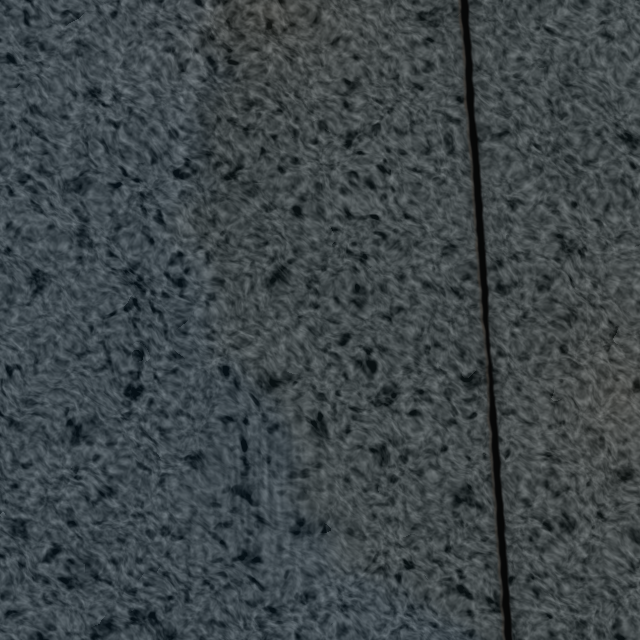
Reproduce this texture procedurally as a Shadertoy shader.

```glsl
// Dark blue-grey pitted stone slab with a steep black crack and faint ridges.

vec2 hash2(vec2 p) {
    vec3 q = fract(vec3(p.xyx) * vec3(0.1031, 0.1030, 0.0973));
    q += dot(q, q.yzx + 33.33);
    return fract((q.xx + q.yz) * q.zy);
}

float corner(vec2 cell, vec2 offset) {
    float angle = 6.2832 * hash2(cell + 137.0).x;
    return dot(vec2(cos(angle), sin(angle)), offset);
}

// Gradient noise, roughly -0.7 to 0.7
float noise(vec2 p) {
    vec2 i = floor(p), f = p - i;
    vec2 u = f * f * f * (f * (f * 6.0 - 15.0) + 10.0);
    vec2 e = vec2(0.0, 1.0);
    return mix(mix(corner(i, f), corner(i + e.yx, f - e.yx), u.x),
               mix(corner(i + e.xy, f - e.xy), corner(i + e.yy, f - e.yy), u.x), u.y);
}

float fbm(vec2 p) {
    float sum = 0.0, gain = 0.6;
    for (int i = 0; i < 4; i++) {
        sum += gain * noise(p);
        p = mat2(1.6, 1.2, -1.2, 1.6) * p + 17.0;
        gain *= 0.5;
    }
    return sum;
}

// Soft, ragged holes scattered over a jittered grid
float pits(vec2 p, float share) {
    vec2 cell = floor(p);
    float depth = 0.0;
    for (int y = -1; y <= 1; y++)
    for (int x = -1; x <= 1; x++) {
        vec2 id = cell + vec2(x, y);
        vec2 rnd = hash2(id + 71.0);
        vec2 d = p - id - hash2(id + 19.0);
        d.y *= 0.8 + 0.5 * rnd.y;
        float radius = mix(0.2, 0.5, rnd.y);
        float hole = 1.0 - smoothstep(0.35 * radius, radius, length(d));
        depth = max(depth, hole * step(rnd.x, share) * (0.6 + 0.4 * rnd.y));
    }
    return depth;
}

void mainImage(out vec4 fragColor, in vec2 fragCoord) {
    vec2 uv = fragCoord / iResolution.xy;
    vec2 warp = vec2(noise(uv * 13.0), noise(uv * 13.0 + 40.0));
    vec2 p = uv + 0.014 * warp;

    // Fine strokes leaning down to the right
    vec2 q = mat2(0.8, 0.6, -0.6, 0.8) * p;
    q = vec2(dot(p, vec2(0.8, -0.6)), dot(p, vec2(0.6, 0.8)));
    q += 0.005 * vec2(noise(p * 45.0), noise(p * 45.0 + 9.0));
    float grain = 0.75 * noise(q * vec2(58.0, 92.0))
                + 0.55 * noise(q * vec2(115.0, 165.0) + 31.0)
                + 0.22 * noise(q * vec2(230.0, 290.0) + 57.0);

    // Upright curved streaks in the lower middle
    float bend = uv.x + 0.25 * (uv.y - 0.25) * (uv.y - 0.25) + 0.15 * uv.y * (uv.x - 0.4);
    float streaks = noise(vec2(bend * 75.0 + warp.x, p.y * 11.0))
                  + 0.5 * noise(vec2(bend * 150.0, p.y * 24.0));
    float streakZone = 1.0 - smoothstep(0.3, 1.1, length((uv - vec2(0.42, 0.23)) / vec2(0.15, 0.2)));
    grain = mix(grain, 0.6 * grain + 0.55 * streaks, streakZone);

    float patches = fbm(uv * 5.0 + 3.0);
    float light = 0.288 + 0.23 * grain + 0.05 * patches;

    // Small pores gathered in patches, then larger holes
    float pores = smoothstep(0.12, 0.5, noise(q * vec2(44.0, 62.0) + 80.0));
    float crowd = smoothstep(-0.3, 0.4, fbm(uv * 6.0 + 25.0) + 0.25 * (0.45 - uv.x));
    light -= 0.17 * pores * (0.3 + crowd);
    vec2 ragged = p + 0.009 * vec2(noise(p * 60.0), noise(p * 60.0 + 5.0));
    light -= 0.13 * pits(ragged * 38.0, 0.2 + 0.22 * crowd);
    light -= 0.15 * pits(ragged * 17.0 + 6.0, 0.08 + 0.17 * crowd);

    // Pale ridge on the upper left, shaded on its right side
    float ridgeX = 0.295 + 0.75 * (uv.y - 0.75) * (uv.y - 0.75) + 0.03 * warp.x;
    float ridge = uv.x - ridgeX;
    float upper = smoothstep(0.45, 0.6, uv.y);
    light += upper * 0.05 * exp(-pow((ridge + 0.012) / 0.014, 2.0));
    light -= upper * 0.035 * smoothstep(-0.005, 0.01, ridge) * exp(-max(ridge, 0.0) * 9.0);

    // Cool left side, warm stains at the top and right
    float cool = 1.0 - smoothstep(-0.05, 0.05, ridge + 0.15 * patches);
    float warm = exp(-8.0 * length((uv - vec2(0.42, 0.98)) * vec2(0.8, 1.2)))
               + exp(-7.0 * length((uv - vec2(0.97, 0.38)) * vec2(1.0, 0.8)));
    vec3 color = max(light, 0.055) + vec3(-0.025, 0.006, 0.015);
    color += cool * vec3(-0.008, 0.002, 0.018) + warm * vec3(0.05, 0.025, 0.005);

    // Crack with a thin brown lip, pinched a little below its middle
    float crackX = 0.795 - 0.07 * uv.y + 0.004 * noise(vec2(uv.y * 9.0, 2.0))
                 + 0.002 * noise(vec2(uv.y * 45.0, 7.0));
    float across = uv.x - crackX;
    float pinch = exp(-pow((uv.y - 0.44) / 0.07, 2.0));
    float halfWidth = 0.0062 - 0.003 * pinch + 0.002 * noise(vec2(uv.y * 30.0, 4.0));
    float lip = exp(-pow((across + halfWidth + 0.001) / 0.0025, 2.0));
    lip *= 0.45 + 0.5 * noise(vec2(uv.y * 40.0, 12.0));
    color *= 1.0 - 0.25 * exp(-abs(across) / 0.012);
    color = mix(color, vec3(0.025, 0.027, 0.028),
                1.0 - smoothstep(halfWidth - 0.003, halfWidth + 0.002, abs(across)));
    color = mix(color, vec3(0.25, 0.22, 0.19), lip);

    fragColor = vec4(clamp(color, 0.0, 1.0), 1.0);
}
```
